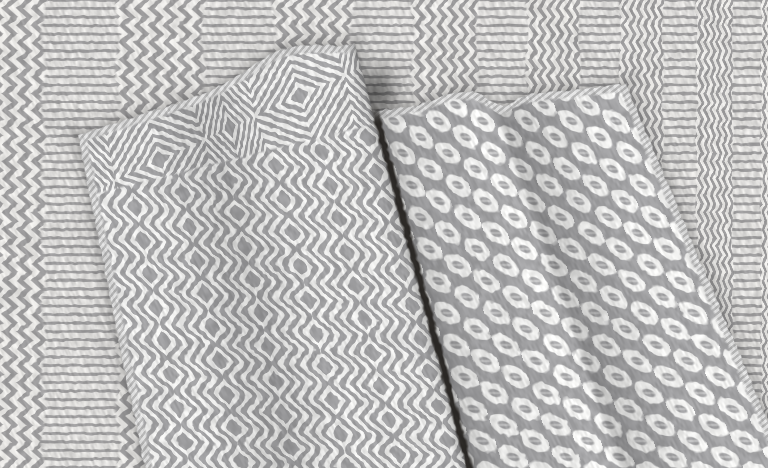
This texture is drawn by a Shadertoy shader. Its source:

```glsl
const float HEIGHT = 4.68;         // canvas height in cloth units
const float COLUMNS_LEFT = 6.1;    // eyelet columns on the left flap
const float COLUMNS_RIGHT = 12.0;  // ring columns on the right flap
const float EYELET_PITCH = 0.335;
const float RING_PITCH = 0.32;
const float LINE_PITCH = 0.1075;
const float BEAD_PITCH = 0.085;
const float HEM = 0.075;
const vec3 WOOL_WHITE = vec3(0.91, 0.91, 0.905);
const vec3 WOOL_GREY = vec3(0.615, 0.615, 0.622);
const vec3 CREVICE = vec3(0.17, 0.16, 0.15);

float hash(vec2 p) {
    vec3 q = fract(vec3(p.xyx) * 0.1031);
    q += dot(q, q.yzx + 33.33);
    return fract((q.x + q.y) * q.z);
}

float noise(vec2 p) {
    vec2 i = floor(p), f = fract(p);
    f = f * f * (3.0 - 2.0 * f);
    return mix(mix(hash(i), hash(i + vec2(1, 0)), f.x),
               mix(hash(i + vec2(0, 1)), hash(i + vec2(1, 1)), f.x), f.y);
}

// Zero at integers, one halfway between them
float tri(float x) { return abs(fract(x + 0.5) - 0.5) * 2.0; }

float bump(float x, float width) { return exp(-x * x / (width * width)); }

float stripe(float phase, float duty) {
    return 1.0 - smoothstep(duty - 0.16, duty + 0.16, tri(phase));
}

// Outlines of the flaps; y runs downward
float leftSide(float y) { return 0.78 + 0.2 * (y - 1.35); }
float crease(float y) { return 3.55 + 0.265 * (y - 0.45); }
float rightSide(float y) { return 6.25 + 0.42 * (y - 0.82); }
float leftTop(float x) { return 1.35 - 0.32 * (x - 0.78) - 0.2 * bump(x - 2.85, 0.5); }
float rightTop(float x) {
    return 1.1 - 0.105 * (x - 3.8) - 0.1 * bump(x - 4.6, 0.3) + 0.1 * bump(x - 5.02, 0.15);
}

// Flat rug: bead bands alternating with zigzag bands
float rugWeave(vec2 p) {
    float band = 0.62 * p.x - 0.5 + 0.0006 * pow(p.x, 4.0);
    float row = p.y / BEAD_PITCH;
    float brick = 0.5 * mod(floor(row), 2.0);
    float beads = stripe(row + 0.5, 0.66) * (0.72 + 0.28 * tri(p.x / 0.085 + brick));
    float zigzag = stripe(band * 11.0 + 0.65 * tri(p.y / 0.17), 0.52);
    float edge = 0.46 + 0.07 * (tri(p.y / 0.68) - 0.5);
    return mix(beads, zigzag, smoothstep(edge - 0.03, edge + 0.03, tri(band)));
}

// Left flap: nested diamonds along the top, eyelets and waves below
float diamondWeave(vec2 p, float across, float jitter) {
    float u = across * COLUMNS_LEFT + 0.14 - 5.0;
    float v = tri((p.y - 2.19 - 0.03 * u) / EYELET_PITCH);
    v = mix(v, smoothstep(0.0, 1.0, v), 0.6);
    float f = 0.5 * tri(u * 0.5) + 0.13 * v + jitter;
    float waves = stripe((f - 0.1) / LINE_PITCH, 0.47);
    waves *= smoothstep(0.03, 0.06, f) * (1.0 - smoothstep(0.57, 0.6, f));

    float drop = p.y - 1.6 + 0.46 * (p.x - 1.6);
    float side = 0.7 * tri((p.x - 1.6 - 0.25 * drop) / 1.4);
    float d = min(side + abs(drop), 1.8 * (0.7 - side) + 0.8 * abs(drop)) + jitter;
    float diamonds = stripe((d - 0.12) / LINE_PITCH, 0.48) * smoothstep(0.04, 0.07, d);

    float border = p.y - 1.95 + 0.25 * (p.x - 0.9);
    return mix(diamonds, waves, smoothstep(-0.02, 0.02, border));
}

// Right flap: staggered rings, each with a small split centre
float ringWeave(vec2 p, float across, float jitter) {
    float u = across * COLUMNS_RIGHT + 0.15;
    float column = floor(u + 0.5);
    float v = (p.y - 2.01) / RING_PITCH + 0.5 * column;
    vec2 q = vec2((u - column) * 0.235, (fract(v + 0.5) - 0.5) * RING_PITCH);
    q.x -= 0.3 * q.y;
    float r = length(q) + jitter;
    float ring = 1.0 - smoothstep(0.1, 0.125, r);
    float centre = 1.0 - smoothstep(0.03, 0.052, length(q * vec2(0.8, 1.0)));
    return ring * (1.0 - centre * (0.65 + 0.35 * smoothstep(0.005, 0.02, abs(q.y))));
}

vec3 cloth(float white) { return mix(WOOL_GREY, WOOL_WHITE, white); }

vec3 addHem(vec3 col, float depth, float along) {
    vec3 stitch = vec3(0.7 + 0.16 * stripe(along / 0.065, 0.55));
    return mix(stitch, col, smoothstep(HEM - 0.02, HEM + 0.02, depth));
}

void mainImage(out vec4 fragColor, in vec2 fragCoord) {
    vec2 p = fragCoord / iResolution.y * HEIGHT;
    p.y = HEIGHT - p.y;
    float soft = 0.6 * HEIGHT / iResolution.y + 0.004;
    float fibre = noise(vec2(p.x - 0.5 * p.y, p.y + 0.5 * p.x) * vec2(42.0, 15.0)) - 0.5;
    float jitter = 0.03 * (noise(p * 24.0) - 0.5);

    float xl = leftSide(p.y), xc = crease(p.y), xr = rightSide(p.y);
    float fray = 0.025 * (noise(p * 22.0) - 0.5);
    float outerLeft = min((p.x - xl) * 0.98, (p.y - leftTop(p.x)) * 0.95) + fray;
    float outerRight = min((xr - p.x) * 0.92, p.y - rightTop(p.x)) + fray;
    float insideLeft = min(outerLeft, (xc - p.x) * 0.97);
    float insideRight = min(outerRight, (p.x - xc) * 0.97);

    // Flat rug with contact shadows
    vec3 col = cloth(rugWeave(p + jitter * 0.5)) * vec3(1.0, 0.995, 0.99);
    float gap = max(-max(insideLeft, insideRight), 0.0);
    col *= 1.0 - 0.22 * exp(-gap / 0.07);
    col *= 1.0 - 0.45 * bump(length((p - vec2(3.78, 0.92)) * vec2(1.0, 0.8)), 0.2);

    // Right flap with its raised fold
    float acrossRight = (p.x - xc) / (xr - xc);
    float fold = p.x - (4.9 + 0.35 * (p.y - 0.95));
    vec3 right = cloth(ringWeave(p, acrossRight, jitter));
    right *= 1.0 + 0.06 * bump(fold + 0.2, 0.2) + 0.04 * smoothstep(0.4, 0.9, fold);
    right *= 1.0 - 0.2 * smoothstep(-0.04, 0.07, fold) * exp(-max(fold, 0.0) / 0.3);
    right = addHem(right, outerRight, p.x * 0.8 + p.y);
    right *= 1.0 - 0.3 * exp(-max(p.x - xc, 0.0) / 0.13);
    col = mix(col, right, smoothstep(-soft, soft, insideRight));

    // Left flap with a shallow valley and rounded crease
    float acrossLeft = (p.x - xl) / (xc - xl);
    vec3 left = cloth(diamondWeave(p, acrossLeft, jitter));
    left *= 1.02 - 0.1 * bump(acrossLeft - 0.43, 0.15);
    left = addHem(left, outerLeft, p.x + p.y * 0.8);
    left *= 1.0 - 0.28 * exp(-max(xc - p.x, 0.0) / 0.06);
    col = mix(col, left, smoothstep(-soft, soft, insideLeft));

    // Dark crevice between the flaps
    float crack = 1.0 - smoothstep(0.015, 0.05, abs(p.x - xc - 0.025 + fray));
    col = mix(col, CREVICE, crack * smoothstep(1.0, 1.25, p.y));

    col *= 1.0 + 0.14 * fibre;
    fragColor = vec4(clamp(col, 0.0, 1.0), 1.0);
}
```
